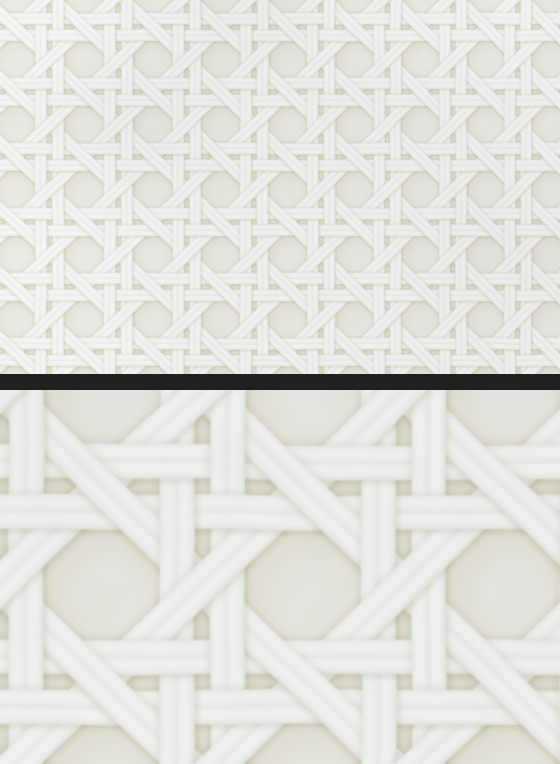
Top, the full canvas; bottom, a detail of the centre.
A WebGL 2 fragment shader for this pattern:

```glsl
#version 300 es
precision highp float;
// White woven cane: paired upright and level strands, crossed by two diagonals.

uniform vec2 u_resolution;
out vec4 outColor;

// Lengths are fractions of the canvas height.
const vec2 CELL = vec2(0.1797, 0.1738);
const vec2 FIRST_CROSSING = vec2(0.680, 0.580);
const float PAIR_OFFSET = 0.0225;
const float HALF_WIDTH = 0.0155;
const float SHADOW_REACH = 0.0046;
const float EDGE_SOFTNESS = 0.0015;

const vec3 HOLE_COLOR = vec3(0.893, 0.890, 0.866);
const vec3 HOLE_EDGE_COLOR = vec3(0.862, 0.855, 0.810);
const vec3 RIB_COLOR = vec3(0.935, 0.936, 0.936);
const vec3 GROOVE_COLOR = vec3(0.886, 0.887, 0.876);
const vec3 SHADOW_TINT = vec3(0.950, 0.945, 0.915);

float hash(vec2 p) {
    vec3 q = fract(vec3(p.xyx) * 0.1031);
    q += dot(q, q.yzx + 33.33);
    return fract((q.x + q.y) * q.z);
}

float valueNoise(vec2 p) {
    vec2 cell = floor(p);
    vec2 f = fract(p);
    f *= f * (3.0 - 2.0 * f);
    float low = mix(hash(cell), hash(cell + vec2(1, 0)), f.x);
    float high = mix(hash(cell + vec2(0, 1)), hash(cell + vec2(1, 1)), f.x);
    return mix(low, high, f.y);
}

// Two rounded ribs side by side; across runs from -1 to 1, positive to the light.
vec3 ribbedColor(float across) {
    float rib = abs(across) * 2.0 - 1.0;
    float depth = rib * rib * (rib < 0.0 ? 0.6 : 1.0);
    float slope = rib * sign(across) * smoothstep(0.0, 0.2, abs(across));
    return mix(RIB_COLOR, GROOVE_COLOR, depth) + 0.012 * slope;
}

// Lays one strand over what lies below; its shadow falls away from the light.
vec3 layStrand(vec3 below, float dist, float blur) {
    float edge = abs(dist) - HALF_WIDTH;
    float reach = max(edge, 0.0) / SHADOW_REACH;
    float strength = exp(-reach * reach) * (dist < 0.0 ? 1.2 : 0.7);
    vec3 shaded = below * mix(vec3(1.0), SHADOW_TINT, strength);
    float cover = 1.0 - smoothstep(-blur, blur, edge);
    return mix(shaded, ribbedColor(clamp(dist / HALF_WIDTH, -1.0, 1.0)), cover);
}

// Signed distance to the nearer strand of a pair.
float pairDistance(float x) {
    return x - (x < 0.0 ? -PAIR_OFFSET : PAIR_OFFSET);
}

void main() {
    float pixel = 1.0 / u_resolution.y;
    float blur = max(pixel, EDGE_SOFTNESS);
    vec2 uv = gl_FragCoord.xy * pixel;

    // Weave grid: crossings at whole numbers, slightly closer toward the right.
    vec2 wobble = vec2(valueNoise(uv * 13.0), valueNoise(uv * 13.0 + 47.0)) - 0.5;
    vec2 grid = (uv + 0.003 * wobble - FIRST_CROSSING) / CELL;
    grid.x += 0.005 * grid.x * grid.x;
    vec2 local = grid - floor(grid + 0.5);
    vec2 offset = local * CELL;

    // Distances to the four strand directions.
    float upright = -pairDistance(offset.x);
    float level = pairDistance(offset.y);
    float diagonalScale = 1.0 / length(1.0 / CELL);
    float rising = (fract(grid.y - grid.x) - 0.5) * diagonalScale;
    float falling = (fract(grid.y + grid.x) - 0.5) * diagonalScale;

    // Rising strands pass over uprights and under levels; falling ones reversed.
    bool levelOnTop = local.x * local.y < 0.0;
    bool nearUpright = abs(local.x) < abs(local.y);
    float lower = levelOnTop ? upright : level;
    float between = levelOnTop ? rising : falling;
    float upper = levelOnTop ? level : upright;
    float other = levelOnTop ? falling : rising;
    bool otherBeneath = levelOnTop == nearUpright;

    // Holes are lightest below right of their centre; gaps between strands are dim.
    vec2 fromHole = fract(grid) - 0.5;
    float dimness = smoothstep(0.10, 0.42, length(fromHole - vec2(0.05, -0.06)));
    vec3 color = mix(HOLE_COLOR, HOLE_EDGE_COLOR, dimness);

    if (otherBeneath) color = layStrand(color, other, blur);
    color = layStrand(color, lower, blur);
    color = layStrand(color, between, blur);
    color = layStrand(color, upper, blur);
    if (!otherBeneath) color = layStrand(color, other, blur);

    // Broad unevenness of the light, brightest at the left, and faint grain.
    color += 0.030 * (valueNoise(uv * 3.0 + 19.0) - 0.5);
    color += 0.022 * (1.0 - smoothstep(0.0, 0.6, uv.x));
    color += 0.008 * (valueNoise(uv * 45.0) - 0.5);

    outColor = vec4(color, 1.0);
}
```
